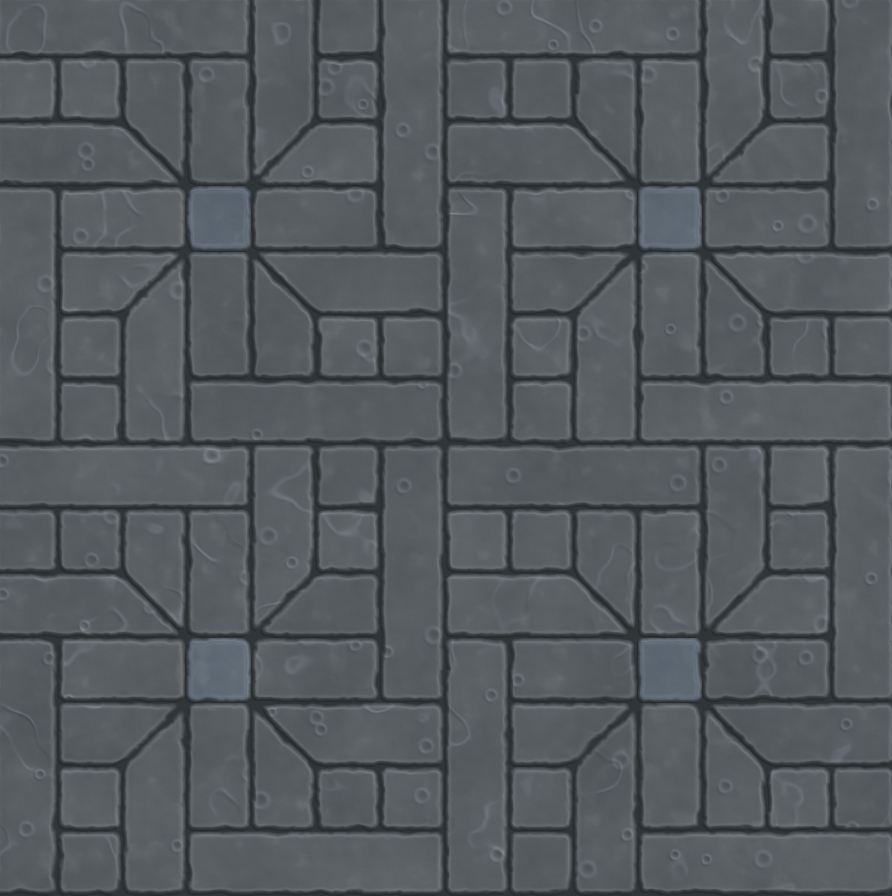
Give the GLSL for this texture, as a Shadertoy shader.

```glsl
// Worn grey stone paving: a pinwheel of bevelled slabs around a bluish centre stone.

vec2 hash2(vec2 p) {
    vec3 a = fract(p.xyx * vec3(.1031, .1030, .0973));
    a += dot(a, a.yzx + 33.33);
    return fract((a.xx + a.yz) * a.zy);
}

float cornerSlope(vec2 cell, vec2 corner, vec2 f) {
    return dot(hash2(cell + corner) * 2. - 1., f - corner);
}

float gradientNoise(vec2 p) {
    vec2 i = floor(p), f = p - i, u = f * f * f * (f * (f * 6. - 15.) + 10.);
    return mix(mix(cornerSlope(i, vec2(0), f), cornerSlope(i, vec2(1, 0), f), u.x),
               mix(cornerSlope(i, vec2(0, 1), f), cornerSlope(i, vec2(1), f), u.x), u.y);
}

// Slab under p: distance to its rounded outline, two random values, centre flag.
// The 7 x 7 repeat is one 4 x 3 block turned four times about the centre stone.
vec4 slab(vec2 p) {
    vec2 tile = floor(p / 7.), q = p - 7. * tile - 3.5;
    float turn = 0., diagonal = 1., centre = 0.;
    vec2 lo = vec2(0), hi = vec2(4, 1);
    if (max(abs(q.x), abs(q.y)) < .5) {
        centre = 1.;
        lo = vec2(3);
        hi = vec2(4);
    } else {
        for (int i = 0; i < 3; i++)
            if (q.x > .5 || q.y > -.5) {
                q = vec2(q.y, -q.x);
                turn++;
            }
    }
    q += 3.5;
    if (centre < .5 && q.y > 1.) {
        if (q.x > 3.) {
            lo = vec2(3, 1);
            hi = vec2(4, 3);
        } else if (q.y > 2. && q.y > q.x) {
            lo = vec2(0, 2);
            hi = vec2(3);
            diagonal = (q.y - q.x) * .707;
        } else if (q.x > 2.) {
            lo = vec2(2, 1);
            hi = vec2(3);
            diagonal = (q.x - q.y) * .707;
        } else {
            lo = floor(q);
            hi = lo + 1.;
        }
    }
    vec3 inset = vec3(min(q - lo, hi - q), diagonal);
    float edge = .14 - length(max(.14 - inset, 0.));
    return vec4(edge, hash2(tile * 8. + lo + turn * vec2(37, 11) + 50.), centre);
}

// Small round dimples with raised rims: x is the rim, y the hollow.
vec2 dimples(vec2 p) {
    vec2 sum = vec2(0), cell = floor(p);
    for (int j = -1; j <= 1; j++)
        for (int i = -1; i <= 1; i++) {
            vec2 c = cell + vec2(i, j), r = hash2(c + 91.);
            float d = length(p - c - hash2(c + 13.)) / mix(.07, .13, r.y);
            sum += step(.6, r.x) * vec2(exp(-8. * (d - 1.) * (d - 1.)), exp(-3. * d * d));
        }
    return sum;
}

// Surface at p: height, top coverage, chipped edge distance, pale wear marks.
vec4 surface(vec2 p) {
    vec4 s = slab(p);
    vec2 w = p + 40. * s.yz;
    float edge = s.x - .09 * max(gradientNoise(w * 2.5), 0.) - .04 * max(gradientNoise(w * 7.), 0.);
    float top = smoothstep(-.005, .075, edge + .025 * s.w);
    float wear = gradientNoise(w * 1.1) + .25 * gradientNoise(w * 2.7);
    float worn = step(.35, s.y) * (1. - s.w);
    float scar = exp(-pow((wear - .24) / .035, 2.)) * worn * smoothstep(-.25, .2, gradientNoise(w * 1.7 + 9.));
    vec2 dimple = dimples(w * 1.1) * (1. - s.w);
    float grain = gradientNoise(w * mat2(9, 5, -3, 7)) + .6 * gradientNoise(w * 19.);
    float height = top + top * (.1 * scar + .16 * dimple.x - .12 * dimple.y + .035 * grain
                   - .15 * worn * smoothstep(.2, .32, wear));
    return vec4(height, top, edge, top * (scar + .7 * dimple.x - .4 * dimple.y));
}

void mainImage(out vec4 fragColor, in vec2 fragCoord) {
    // Slab units, 7 to a repeat, with y pointing down
    vec2 uv = fragCoord / iResolution.y;
    vec2 p = vec2(uv.x, 1. - uv.y) * 13.9 + .11;
    vec4 s = slab(p), here = surface(p);

    // Stone tone, cloudy and different on each slab
    vec3 stone = mix(vec3(.345, .365, .382), vec3(.355, .395, .44), s.w);
    stone += .022 * (s.z - .5) + .035 * gradientNoise(p * .9) + .018 * gradientNoise(p * 4.);
    vec3 color = mix(vec3(.19, .21, .22), stone, here.y);

    // Pale worn rims and marks
    float rim = exp(-pow((here.z - .085) / .025, 2.)) * (.6 + .5 * gradientNoise(p * 3.));
    color += vec3(.058, .06, .055) * rim * here.y + vec3(.045, .05, .055) * here.w;

    // Light from the upper right
    float slope = (here.x - surface(p + .025 * vec2(.6, -.8)).x) / .025;
    color *= 1. + clamp(.022 * slope, -.2, .16);
    fragColor = vec4(color, 1);
}
```
